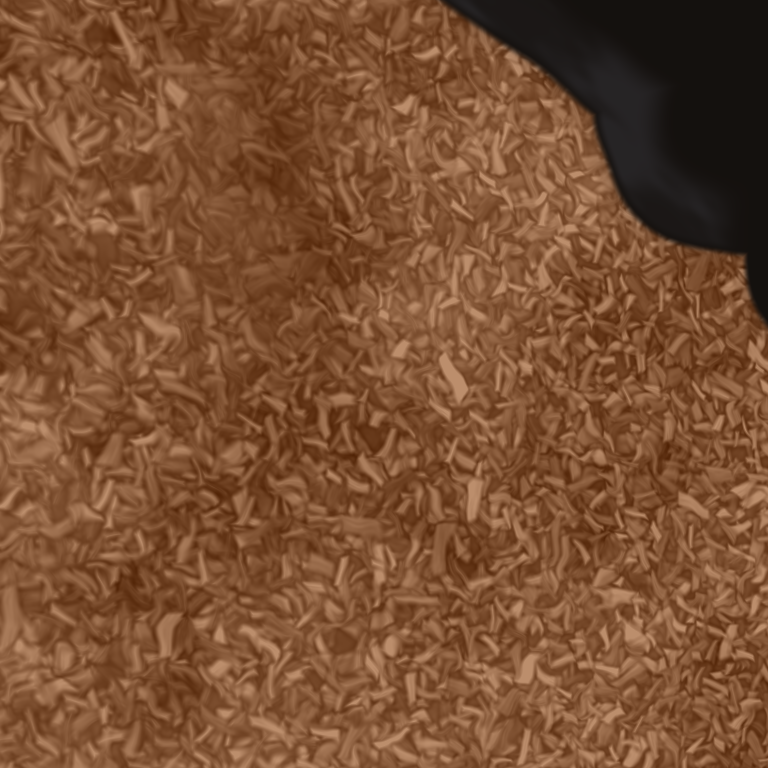
A three.js fragment shader for this texture:

```glsl
varying vec2 vUv;

const vec3 DEEP_BROWN = vec3(0.40, 0.22, 0.10);
const vec3 PALE_WOOD = vec3(0.67, 0.49, 0.36);
const vec3 NEAR_BLACK = vec3(0.08, 0.065, 0.055);
const vec3 SLATE = vec3(0.15, 0.14, 0.145);
const vec2 LIGHT_DIR = vec2(-0.5, 0.87);
const int LAYERS = 8;
const float FINE_CELLS = 35.0;
const float COARSE_CELLS = 16.0;
const float CHIP_DENSITY = 0.8;
const float CHIP_TONE = 0.73;
const float TONE_SPREAD = 0.95;
const float SHADOW_TONE = -0.15;
const float SHADOW_STRENGTH = 0.36;
const float SHADOW_WIDTH = 0.0095;
const float EDGE_LEFT = 0.0052;
const float EDGE_RIGHT = 0.0032;
const float WARP = 0.011;
const float HOLLOWS = 0.75;
const float CLUMPS = 0.4;
const float OBJECT_EDGE = 0.006;

float hash(vec2 p) {
  return fract(sin(dot(p, vec2(127.1, 311.7))) * 43758.5453);
}

vec2 hash2(vec2 p) {
  return vec2(hash(p), hash(p + 37.3));
}

float noise(vec2 p) {
  vec2 i = floor(p);
  vec2 f = fract(p);
  f = f * f * (3.0 - 2.0 * f);
  return mix(mix(hash(i), hash(i + vec2(1.0, 0.0)), f.x),
             mix(hash(i + vec2(0.0, 1.0)), hash(i + 1.0), f.x), f.y);
}

float fbm(vec2 p) {
  return 0.55 * noise(p) + 0.3 * noise(p * 2.1 + 5.2) + 0.15 * noise(p * 4.3 + 9.7);
}

mat2 rotation(float angle) {
  float c = cos(angle);
  float s = sin(angle);
  return mat2(c, -s, s, c);
}

// Bent, tapered sliver with slanted, rounded ends
float chipDistance(vec2 p, vec2 halfSize, float taper, float bend) {
  p.y += bend * p.x * p.x;
  float width = halfSize.y * (1.0 - taper * p.x / halfSize.x);
  float corner = 0.4 * halfSize.y;
  vec2 d = vec2(abs(p.x + 0.4 * p.y) - halfSize.x, abs(p.y) - width) + corner;
  return length(max(d, 0.0)) + min(max(d.x, d.y), 0.0) - corner;
}

// Lays one sheet of scattered chips over the tone beneath it
float layChips(float tone, vec2 p, float cells, float density, float lift, float seed, float edge) {
  mat2 turn = rotation(seed * 2.4);
  vec2 g = turn * p * cells + seed * 17.0;
  vec2 light = turn * LIGHT_DIR;
  vec2 cell = floor(g);
  for (int j = -1; j <= 1; j++) {
    for (int i = -1; i <= 1; i++) {
      vec2 id = cell + vec2(float(i), float(j));
      vec2 kind = hash2(id + 11.9);
      vec2 shape = hash2(id + 23.7);
      if (hash(id + 5.1) > density) continue;
      mat2 spin = rotation(kind.x * 6.2832);
      vec2 q = spin * (g - id - hash2(id));
      vec2 halfSize = vec2(mix(0.25, 0.66, shape.x), mix(0.09, 0.21, shape.y * shape.y));
      float d = chipDistance(q, halfSize, 0.5 * hash(id + 3.3), 0.5 * (hash(id + 8.8) - 0.5));
      float halo = 1.0 - smoothstep(0.0, SHADOW_WIDTH * cells, d);
      float cover = 1.0 - smoothstep(-edge * cells, edge * cells, d);
      float slope = clamp(q.y / halfSize.y, -1.0, 1.0) * (spin * light).y;
      float grain = noise(vec2(q.x * 3.0, q.y * 14.0) + id * 7.0) - 0.5;
      float chip = CHIP_TONE + lift + TONE_SPREAD * (kind.y - 0.5) + 0.15 * slope + 0.2 * grain;
      tone = mix(tone, SHADOW_TONE, SHADOW_STRENGTH * halo);
      tone = mix(tone, chip, cover);
    }
  }
  return tone;
}

// Dark rounded object: a slanted edge joined to two lobes
float objectDistance(vec2 p) {
  float slant = 1.148 - dot(p, vec2(0.6, 0.8));
  float lobe = length(p - vec2(0.955, 0.845)) - 0.178;
  float corner = length(p - vec2(1.1, 0.66)) - 0.13;
  return min(slant, min(lobe, corner)) + 0.012 * (noise(p * 14.0) - 0.5);
}

vec3 objectColor(vec2 p, float d) {
  float band = smoothstep(0.0, -0.015, d) * smoothstep(-0.1, -0.05, d);
  float folds = smoothstep(0.3, 0.6, fbm(rotation(-0.75) * p * vec2(7.0, 18.0)));
  float fade = 1.0 - smoothstep(0.9, 0.98, p.x);
  return mix(NEAR_BLACK, SLATE, band * fade * (0.35 + 0.65 * folds));
}

void main() {
  // Chips shrink and sharpen towards the right; a small warp roughens them
  vec2 p = vUv * (0.88 + 0.2 * vUv.x);
  p += WARP * (vec2(noise(p * 42.0), noise(p * 42.0 + 61.0)) - 0.5);
  float edge = mix(EDGE_LEFT, EDGE_RIGHT, vUv.x);
  float tone = 0.1 + 0.3 * fbm(p * 30.0);
  for (int k = 0; k < LAYERS; k++) {
    float seed = float(k) + 1.0;
    float cells = mix(COARSE_CELLS, FINE_CELLS, fract(seed * 0.618));
    tone = layChips(tone, p, cells, CHIP_DENSITY, 0.012 * float(k), seed, edge);
  }
  tone = layChips(tone, p, 19.0, 0.14, 0.12, 31.0, edge);

  // Dusty dip, broad hollows, clumps and fine mottling
  vec2 dip = (vUv - vec2(0.33, 0.76)) * vec2(9.0, 4.5);
  tone = mix(tone, 0.12 + 0.35 * fbm(p * 24.0), 0.55 * exp(-dot(dip, dip)));
  tone += HOLLOWS * (fbm(vUv * 5.0 + 2.0) - 0.5);
  tone += CLUMPS * (fbm(vUv * 17.0 + 8.0) - 0.5) + 0.15 * (fbm(p * 60.0) - 0.5);
  vec3 color = mix(DEEP_BROWN, PALE_WOOD, clamp(tone, -0.4, 1.25));

  float d = objectDistance(vUv);
  color *= 1.0 - 0.15 * exp(-max(d, 0.0) * 120.0);
  color = mix(objectColor(vUv, d), color, smoothstep(-OBJECT_EDGE, OBJECT_EDGE, d));
  gl_FragColor = vec4(color, 1.0);
}
```
